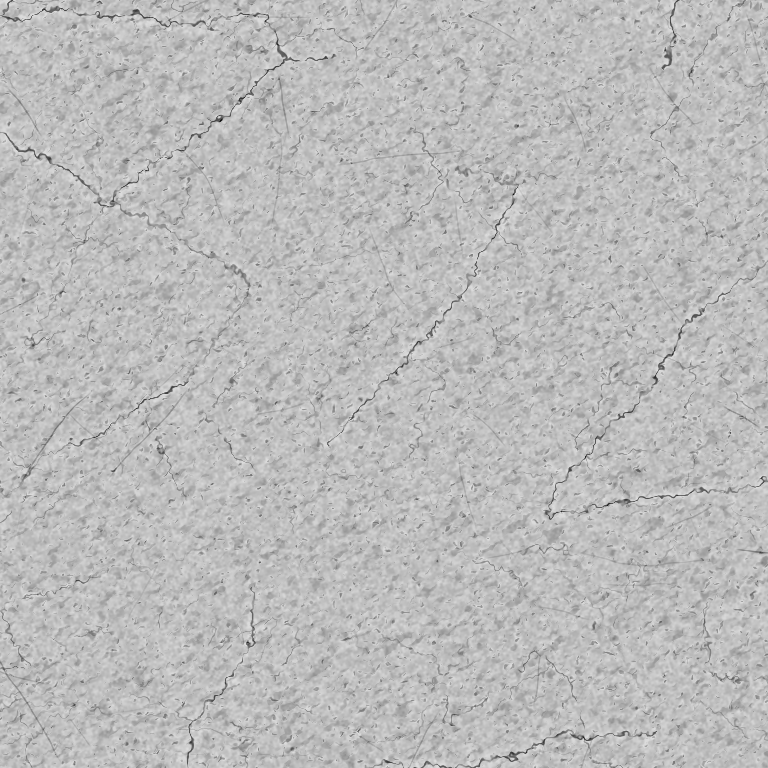
Reproduce this texture map procedurally as a three.js fragment shader.

```glsl
varying vec2 vUv;

float hash(vec2 p) {
  vec3 q = fract(p.xyx * vec3(0.1031, 0.1030, 0.0973));
  q += dot(q, q.yzx + 33.33);
  return fract((q.x + q.y) * q.z);
}

vec2 hash2(vec2 p) {
  return vec2(hash(p + 17.3), hash(p + 71.9));
}

mat2 rotation(float a) {
  return mat2(cos(a), -sin(a), sin(a), cos(a));
}

float noise(vec2 p) {
  vec2 i = floor(p), f = fract(p);
  f = f * f * (3.0 - 2.0 * f);
  return mix(mix(hash(i), hash(i + vec2(1.0, 0.0)), f.x),
             mix(hash(i + vec2(0.0, 1.0)), hash(i + 1.0), f.x), f.y);
}

vec2 wobble(vec2 p) {
  return vec2(noise(p), noise(p + 41.7)) - 0.5;
}

// Distance to the nearest cell border, and a random value for that border
vec2 border(vec2 p, float scale) {
  vec2 q = p * scale, cell = floor(q), nearest = vec2(0.0), id = cell;
  float best = 9.0;
  for (int y = -1; y <= 1; y++)
    for (int x = -1; x <= 1; x++) {
      vec2 c = cell + vec2(float(x), float(y));
      vec2 r = c + hash2(c) - q;
      if (dot(r, r) < best) { best = dot(r, r); nearest = r; id = c; }
    }
  vec2 result = vec2(9.0, 0.0);
  for (int y = -2; y <= 2; y++)
    for (int x = -2; x <= 2; x++) {
      vec2 c = cell + vec2(float(x), float(y));
      vec2 r = c + hash2(c) - q, gap = r - nearest;
      if (dot(gap, gap) > 0.0001) {
        float d = dot(0.5 * (r + nearest), normalize(gap));
        if (d < result.x) result = vec2(d, hash(id + c + 5.5));
      }
    }
  return vec2(result.x / scale, result.y);
}

// Scattered slivers with a pale rim, mostly rising to the right; size is in cells
float flecks(vec2 p, float count, vec2 size, float share) {
  vec2 q = p * count, cell = floor(q);
  float ink = 0.0;
  for (int y = -1; y <= 1; y++)
    for (int x = -1; x <= 1; x++) {
      vec2 c = cell + vec2(float(x), float(y));
      vec2 rnd = hash2(c + count);
      float turn = 0.5 + 1.8 * (hash(c + 3.1) - 0.5);
      vec2 v = rotation(turn) * (q - c - rnd);
      float d = length(v / (size * (0.35 + 1.1 * rnd.yx)));
      float body = 1.0 - smoothstep(0.4, 1.3, d);
      float rim = 1.0 - smoothstep(1.1, 2.5, d);
      ink += step(hash(c + 9.7), share) * (0.2 + 0.8 * rnd.x * rnd.x) * (body - 0.17 * rim);
    }
  return ink;
}

// Long thin scratches with a slight bend
float hairlines(vec2 p, float count) {
  vec2 q = p * count, cell = floor(q);
  float ink = 0.0;
  for (int y = -1; y <= 1; y++)
    for (int x = -1; x <= 1; x++) {
      vec2 c = cell + vec2(float(x), float(y));
      vec2 rnd = hash2(c + count);
      vec2 v = rotation(6.28 * hash(c + 2.3)) * (q - c - rnd);
      v.y += (rnd.x - 0.5) * 0.5 * v.x * v.x;
      float reach = 0.15 + 0.4 * rnd.y;
      float line = 1.0 - smoothstep(0.0003, 0.0016, abs(v.y) / count);
      line *= 1.0 - smoothstep(0.6 * reach, reach, abs(v.x));
      ink = max(ink, line * step(hash(c + 6.1), 0.5) * (0.3 + 0.7 * rnd.x));
    }
  return ink;
}

void main() {
  vec2 p = vUv + 3.0;
  vec2 rough = p + 0.004 * wobble(p * 150.0) + 0.003 * wobble(p * 270.0);

  // Fine grain and faint smears, kept even over large areas
  float tone = 0.744 + 0.11 * (noise(rotation(0.3) * p * 290.0) - 0.5);
  vec2 slant = rotation(0.55) * rough;
  tone += 0.08 * (noise(slant * vec2(140.0, 230.0)) - 0.5);
  tone -= 0.11 * (smoothstep(0.62, 0.92, noise(slant * vec2(85.0, 190.0) + 9.0)) - 0.1);

  // Grey patches, slivers and round pits
  float crowd = 0.85 + 0.3 * noise(p * 9.0);
  tone -= 0.11 * flecks(rough, 31.0, vec2(0.3, 0.07), 0.4 * crowd);
  tone -= 0.27 * flecks(rough, 53.0, vec2(0.26, 0.07), 0.3 * crowd);
  tone -= 0.32 * flecks(rough, 83.0, vec2(0.25, 0.09), 0.3 * crowd);
  tone -= 0.26 * flecks(rough, 121.0, vec2(0.27, 0.14), 0.3 * crowd);
  tone -= 0.35 * flecks(p, 31.0, vec2(0.075), 0.03);

  // Jagged cracks: a strong wide network and two faint closer ones
  vec2 bent = p + 0.06 * wobble(p * 5.0) + 0.015 * wobble(p * 17.0);
  bent += 0.008 * wobble(p * 52.0) + 0.01 * wobble(p * 112.0) + 0.006 * wobble(p * 215.0);
  vec2 along = rotation(0.5) * bent;
  vec2 major = border(along * vec2(0.75, 1.1), 4.1);
  vec2 minor = border(along + 7.3, 8.0);
  vec2 faint = border(along * vec2(0.8, 1.2) + 1.9, 15.0);
  float broken = smoothstep(0.2, 0.6, noise(p * 85.0));
  float majorShow = smoothstep(0.25, 0.7, major.y) * (0.4 + 0.6 * broken);
  float minorShow = smoothstep(0.2, 0.8, minor.y) * broken * smoothstep(0.15, 0.55, noise(p * 14.0));
  float faintShow = smoothstep(0.4, 0.9, faint.y) * broken * smoothstep(0.3, 0.6, noise(p * 23.0));
  float thick = 0.0005 + 0.0014 * noise(p * 95.0);
  tone += 0.055 * majorShow * (1.0 - smoothstep(0.002, 0.014, major.x));
  tone += 0.03 * minorShow * (1.0 - smoothstep(0.002, 0.009, minor.x));
  tone -= 0.46 * majorShow * (1.0 - smoothstep(0.3 * thick, thick + 0.0011, major.x));
  tone -= 0.26 * minorShow * (1.0 - smoothstep(0.0003, 0.002, minor.x));
  tone -= 0.16 * faintShow * (1.0 - smoothstep(0.0003, 0.002, faint.x));

  // Scratches
  vec2 drift = p + 0.008 * wobble(p * 16.0) + 0.002 * wobble(p * 60.0);
  tone -= 0.22 * hairlines(drift, 5.5) + 0.12 * hairlines(drift + 2.6, 8.0);

  gl_FragColor = vec4(vec3(clamp(tone, 0.08, 0.86)), 1.0);
}
```
